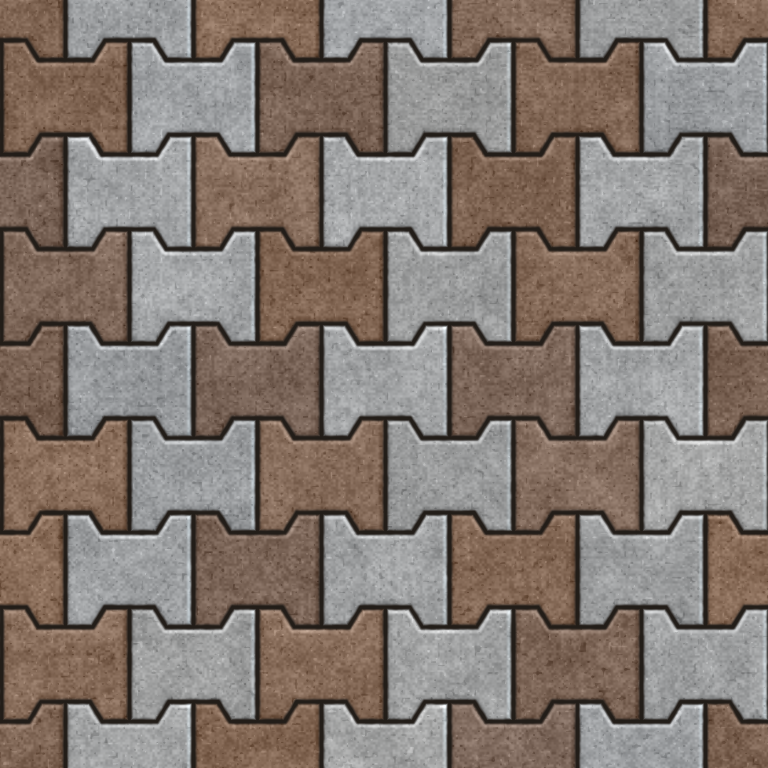
This texture is drawn by a WebGL 1 fragment shader. Its source:

```glsl
precision highp float;
uniform vec2 u_resolution;

const float COLUMNS = 6.0;
const float PAVER_W = 1.0 / COLUMNS;
const float PAVER_H = 0.12305;
const vec2 ORIGIN = vec2(0.002, 0.9348);
const float NOTCH = 0.0128;        // half height of the zigzag
const float SLOPE_START = 0.032;   // where the zigzag starts to drop
const float SLOPE_END = 0.048;

const vec3 BROWN = vec3(0.505, 0.408, 0.345);
const vec3 GREY = vec3(0.622, 0.628, 0.632);
const vec3 JOINT = vec3(0.135, 0.113, 0.095);

float hash(vec2 p) {
  return fract(sin(dot(p, vec2(127.1, 311.7))) * 43758.5453);
}

float noise(vec2 p) {
  vec2 i = floor(p);
  vec2 f = fract(p);
  f = f * f * (3.0 - 2.0 * f);
  float low = mix(hash(i), hash(i + vec2(1.0, 0.0)), f.x);
  float high = mix(hash(i + vec2(0.0, 1.0)), hash(i + vec2(1.0)), f.x);
  return mix(low, high, f.y);
}

float segmentDistance(vec2 p, vec2 a, vec2 b) {
  vec2 ab = b - a;
  return length(p - a - ab * clamp(dot(p - a, ab) / dot(ab, ab), 0.0, 1.0));
}

// Column coordinate; every other row is shifted by half a paver
float columnCoord(float x, float row) {
  return (x - ORIGIN.x) / PAVER_W + 0.5 * (1.0 - mod(row, 2.0));
}

// Distance to the nearest upright joint of a row
float uprightDistance(float x, float row) {
  return abs(fract(columnCoord(x, row) + 0.5) - 0.5) * PAVER_W;
}

// Signed distance to a zigzag joint, positive above it
float zigzagDistance(vec2 p) {
  vec2 a = vec2(SLOPE_START, NOTCH);
  vec2 b = vec2(SLOPE_END, -NOTCH);
  float d = segmentDistance(p, vec2(0.0, NOTCH), a);
  d = min(d, segmentDistance(p, a, b));
  d = min(d, segmentDistance(p, b, vec2(0.5 * PAVER_W, -NOTCH)));
  float height = mix(NOTCH, -NOTCH, clamp((p.x - a.x) / (b.x - a.x), 0.0, 1.0));
  return p.y > height ? d : -d;
}

// Soft strip along a paver edge
float rim(float d) {
  return smoothstep(0.002, 0.005, d) * (1.0 - smoothstep(0.006, 0.0105, d));
}

// Fine sand, pits and broad stains, centred near zero
float grain(vec2 uv) {
  float sand = 0.11 * (noise(uv * 310.0) - 0.5) + 0.07 * (noise(uv * 150.0 + 17.0) - 0.5);
  float stain = 0.07 * (noise(uv * 28.0 + 5.0) - 0.5) + 0.04 * (noise(uv * 60.0) - 0.5);
  float pits = smoothstep(0.78, 0.95, noise(uv * 210.0 + 41.0));
  float flecks = smoothstep(0.84, 0.97, noise(uv * 190.0 + 83.0));
  return sand + stain - 0.09 * pits + 0.08 * flecks;
}

vec3 paverColour(vec2 cell, bool isGrey, vec2 uv) {
  float tone = hash(cell + 3.7) - 0.5;
  float warmth = hash(cell + 9.2) - 0.5;
  vec3 colour = isGrey ? GREY : BROWN;
  vec3 tint = isGrey ? vec3(0.008, 0.0, -0.012) : vec3(0.03, 0.0, -0.03);
  return colour + 0.055 * tone + warmth * tint + grain(uv);
}

void main() {
  vec2 uv = gl_FragCoord.xy / u_resolution;
  float pixel = 1.0 / min(u_resolution.x, u_resolution.y);

  // Nearest zigzag joint, then the row on this side of it
  float joint = floor((uv.y - ORIGIN.y) / PAVER_H + 0.5);
  float jointY = ORIGIN.y + joint * PAVER_H;
  float zigzag = zigzagDistance(vec2(uprightDistance(uv.x, joint - 1.0), uv.y - jointY));
  float row = zigzag > 0.0 ? joint : joint - 1.0;

  // Paver within the row
  float column = columnCoord(uv.x, row);
  float index = mod(floor(column), COLUMNS);
  bool isGrey = mod(index, 2.0) > 0.5;
  float leftGap = fract(column) * PAVER_W;
  float rightGap = PAVER_W - leftGap;
  vec3 colour = paverColour(vec2(index, row), isGrey, uv);

  // Bevels: lit top, shaded bottom, right rim depends on the stone
  float wear = 0.6 + 0.8 * noise(uv * 45.0 + 29.0);
  colour += rim(-zigzag) * wear * (isGrey ? 0.17 : 0.10);
  colour -= rim(zigzag) * 0.05;
  colour += rim(rightGap) * wear * (isGrey ? vec3(0.10, 0.12, 0.13) : vec3(-0.08));
  colour -= rim(leftGap) * 0.03;

  // Dark joints with slightly ragged edges
  float edge = min(abs(zigzag), min(leftGap, rightGap));
  edge += 0.0008 * (noise(uv * 130.0 + 61.0) - 0.5);
  float stone = smoothstep(0.0024 - pixel, 0.0036 + pixel, edge);
  colour *= mix(0.82, 1.0, smoothstep(0.003, 0.0065, edge));
  gl_FragColor = vec4(mix(JOINT, colour, stone), 1.0);
}
```
